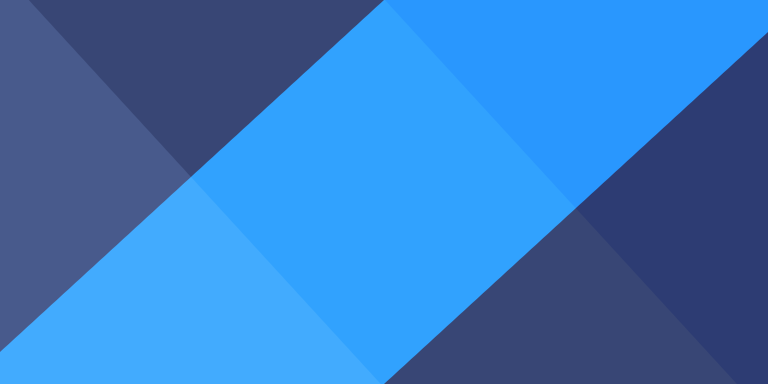
This background is drawn by a Shadertoy shader. Its source:

```glsl
#define BAND_SLOPE 0.9167
#define BAND_HALF_WIDTH 0.3686
#define LEFT_FOLD -0.3441
#define RIGHT_FOLD 0.3396
#define NAVY_LIGHT vec3(0.282, 0.353, 0.549)
#define NAVY_MID vec3(0.220, 0.275, 0.459)
#define NAVY_DEEP vec3(0.176, 0.235, 0.451)
#define BLUE_LIGHT vec3(0.259, 0.671, 0.998)
#define BLUE_MID vec3(0.192, 0.635, 0.998)
#define BLUE_DEEP vec3(0.161, 0.592, 0.998)

// Antialiased step: 0 below zero, 1 above, blended over one pixel
float edge(float distance) {
    return clamp(distance * iResolution.y + 0.5, 0.0, 1.0);
}

// Three flat tones divided by the two folds
vec3 foldedTone(vec3 light, vec3 mid, vec3 deep, float along) {
    vec3 tone = mix(light, mid, edge(along - LEFT_FOLD));
    return mix(tone, deep, edge(along - RIGHT_FOLD));
}

void mainImage(out vec4 fragColor, in vec2 fragCoord) {
    // Centred coordinates in canvas heights
    vec2 p = (fragCoord - 0.5 * iResolution.xy) / iResolution.y;

    // Axes running along and across the diagonal band
    vec2 bandDir = normalize(vec2(1.0, BAND_SLOPE));
    float along = dot(p, bandDir);
    float across = dot(p, vec2(-bandDir.y, bandDir.x));

    // Bright band over the navy ground
    vec3 ground = foldedTone(NAVY_LIGHT, NAVY_MID, NAVY_DEEP, along);
    vec3 band = foldedTone(BLUE_LIGHT, BLUE_MID, BLUE_DEEP, along);
    vec3 color = mix(ground, band, edge(BAND_HALF_WIDTH - abs(across)));

    fragColor = vec4(color, 1.0);
}
```
